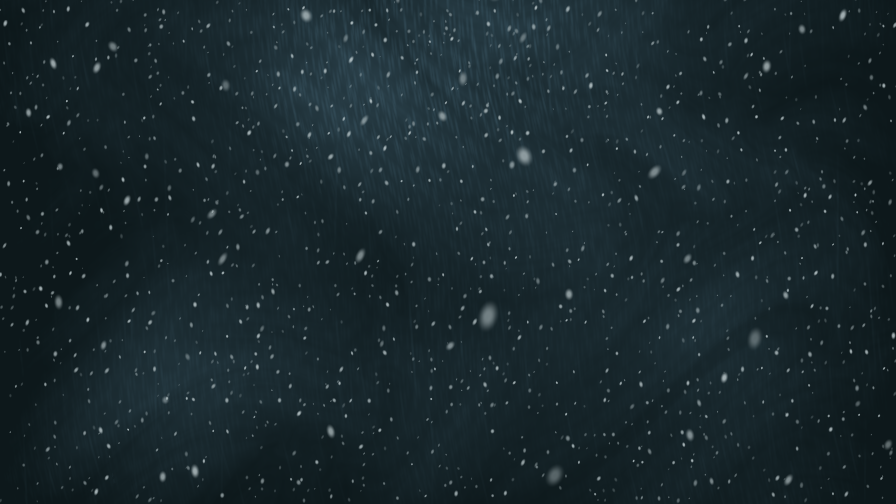
A Shadertoy shader for this texture:

```glsl
// Snow drifting over a dark, scratched teal wall.
// The wall is warped layered sines plus soft glows, with stretched cellular
// noise for scuffs; flakes are scattered on jittered grids in four sizes.

const vec3 WALL_DARK  = vec3(0.050, 0.094, 0.105);
const vec3 WALL_LIGHT = vec3(0.190, 0.285, 0.330);
const vec3 SNOW       = vec3(0.74, 0.79, 0.80);
const float BASE_TONE    = 0.24;
const float CLOUD_AMOUNT = 0.17;
const float SCUFF_AMOUNT = 0.26;
const float SCRATCH_AMOUNT = 0.20;
const float VIGNETTE     = 0.24;
const float STREAK_LEAN  = 0.13;

vec2 hash2(vec2 p) {
    vec3 q = fract(vec3(p.xyx) * vec3(0.1031, 0.1030, 0.0973));
    q += dot(q, q.yzx + 33.33);
    return fract((q.xx + q.yz) * q.zy);
}

// Distance to the nearest scattered point, in cells
float cellular(vec2 p) {
    vec2 id = floor(p), f = fract(p);
    float nearest = 2.0;
    for (int y = -1; y <= 1; y++)
    for (int x = -1; x <= 1; x++) {
        vec2 o = vec2(x, y);
        nearest = min(nearest, length(o + hash2(id + o + 71.0) - f));
    }
    return nearest;
}

// Warped layered sines, roughly -1 to 1
float clouds(vec2 p) {
    mat2 turn = mat2(0.80, 0.60, -0.60, 0.80);
    float sum = 0.0, amp = 0.55;
    for (int i = 0; i < 6; i++) {
        p += 0.7 * sin(p.yx * 1.3 + float(i) * 1.9);
        sum += amp * sin(p.x) * sin(p.y + 0.8);
        p = turn * p * 1.85 + 3.1;
        amp *= 0.62;
    }
    return sum;
}

float glow(vec2 p, vec2 centre, vec2 size) {
    vec2 d = (p - centre) / size;
    return exp(-dot(d, d));
}

// Soft, slightly leaning ovals; rows are shifted to hide the grid
float flakes(vec2 p, float cell, float share, float radius, float seed) {
    vec2 g = p / cell;
    g.x += 7.0 * hash2(vec2(floor(g.y), seed)).x;
    vec2 id = floor(g) + seed;
    vec2 place = hash2(id), kind = hash2(id + 37.0), look = hash2(id + 91.0);
    vec2 d = (fract(g) - 0.2 - 0.6 * place) * cell;
    d.x -= d.y * (kind.y - 0.35) * 0.7;
    d.y /= 1.1 + 0.6 * look.y;
    float r = radius * (0.65 + 0.7 * look.x);
    float body = 1.0 - smoothstep(0.25 * r, 1.4 * r, length(d));
    return step(kind.x, share) * body * (0.45 + 0.55 * place.y);
}

// Long thin near-vertical marks
float scratches(vec2 p, vec2 cell, float share, float seed) {
    vec2 g = p / cell;
    g.y += 5.0 * hash2(vec2(floor(g.x), seed)).y;
    vec2 id = floor(g) + seed;
    vec2 place = hash2(id), kind = hash2(id + 53.0);
    vec2 f = fract(g);
    float x = (f.x - 0.25 - 0.5 * place.x) * cell.x;
    x += (f.y - 0.5) * cell.y * 0.12 * (kind.y - 0.3);
    float line = 1.0 - smoothstep(0.0005, 0.0035, abs(x));
    float fade = smoothstep(0.0, 0.3, f.y) * (1.0 - smoothstep(0.5, 1.0, f.y));
    return step(kind.x, share) * line * fade * (0.3 + 0.7 * place.y);
}

float wallTone(vec2 p, vec2 uv) {
    float cloud = clouds(p * 4.2 + 1.7);
    float top = glow(p, vec2(0.90, 0.96), vec2(0.24, 0.27))
              + 0.45 * glow(p, vec2(0.66, 0.84), vec2(0.19, 0.17));
    float light = 0.52 * top
                + 0.29 * glow(p, vec2(1.38, 0.64), vec2(0.31, 0.26))
                + 0.24 * glow(p, vec2(1.41, 0.33), vec2(0.16, 0.13))
                + 0.30 * glow(p, vec2(0.41, 0.23), vec2(0.25, 0.18));
    float tone = BASE_TONE + CLOUD_AMOUNT * cloud + light * (0.85 + 0.5 * cloud);
    tone -= 0.13 * glow(p, vec2(0.82, 0.42), vec2(0.25, 0.22));

    // Fine scuffs, strongest where the light falls
    vec2 s = vec2(p.x + STREAK_LEAN * p.y + 0.01 * sin(p.y * 9.0), p.y);
    float scuff = 1.0 - smoothstep(0.0, 0.55, cellular(s * vec2(130.0, 17.0)));
    float worn = clamp(0.12 + 0.8 * top + 0.7 * light + 0.25 * cloud, 0.0, 1.0);
    tone += SCUFF_AMOUNT * worn * (scuff - 0.22);
    tone += 0.06 * (0.45 - cellular(p * 38.0)) * (0.5 + worn);

    float marks = scratches(p, vec2(0.07, 0.36), 0.35, 11.0)
                + scratches(s, vec2(0.025, 0.13), 0.25 + 0.3 * worn, 23.0);
    tone += SCRATCH_AMOUNT * marks * (0.35 + 0.65 * worn);

    vec2 edge = 2.0 * uv - 1.0;
    return tone - VIGNETTE * (pow(abs(edge.x), 4.0) + 0.6 * pow(max(-edge.y, 0.0), 5.0));
}

void mainImage(out vec4 fragColor, in vec2 fragCoord) {
    vec2 uv = fragCoord / iResolution.xy;
    vec2 p = fragCoord / iResolution.y;
    vec3 colour = mix(WALL_DARK, WALL_LIGHT, clamp(wallTone(p, uv), 0.0, 1.2));

    // Snow from distant specks to near, blurred flakes
    float snow = 0.45 * flakes(p, 0.021, 0.22, 0.0022, 3.0);
    snow = max(snow, 0.85 * flakes(p, 0.031, 0.36, 0.0030, 17.0));
    snow = max(snow, 0.85 * flakes(p, 0.090, 0.22, 0.0058, 29.0));
    snow = max(snow, 0.90 * flakes(p, 0.270, 0.26, 0.0125, 43.0));
    fragColor = vec4(mix(colour, SNOW, snow), 1.0);
}
```
